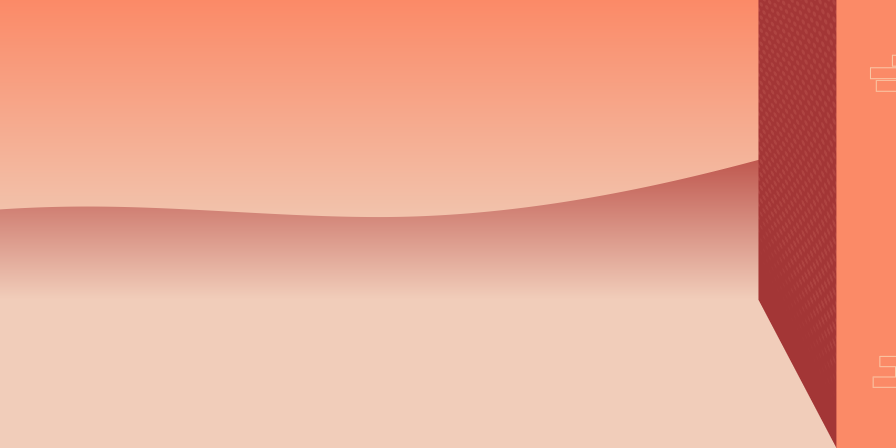
Write a Shadertoy shader that draws this background.

```glsl
const vec3 CORAL = vec3(0.985, 0.54, 0.405);
const vec3 SAND = vec3(0.945, 0.805, 0.73);
const vec3 WALL = vec3(0.64, 0.212, 0.212);

// Antialiased coverage of a signed distance (negative is inside)
float cover(float d) {
    return clamp(0.5 - d * iResolution.y, 0.0, 1.0);
}

float boxDistance(vec2 p, vec2 halfSize) {
    vec2 d = abs(p) - halfSize;
    return length(max(d, 0.0)) + min(max(d.x, d.y), 0.0);
}

// Low crest, shallow dip, then a long rise
float hillHeight(float x) {
    float left = max(0.195 - x, 0.0);
    float right = max(x - 0.846, 0.0);
    return 0.539 - 0.17 * left * left
         - 0.0235 * smoothstep(0.195, 0.846, x)
         + right * right * (0.216 - 0.045 * right);
}

// Slanted halftone, fading towards the floor
float halftone(vec2 p) {
    float x = p.x - 1.693;
    vec2 q = vec2(x, p.y + x * mix(1.9, 0.5, p.y)) / vec2(0.0125, 0.0145);
    q.x += 0.5 * mod(floor(q.y), 2.0);
    float fade = smoothstep(0.4, 0.6, p.y + 1.9 * x);
    float d = (length(fract(q) - 0.5) - mix(0.15, 0.3, fade)) * 0.0125;
    return cover(d) * fade;
}

// Two stacks of outlined bricks running off the right side
float brickLines(vec2 p) {
    vec3 upperLeft = vec3(1.992, 1.943, 1.956);
    vec3 lowerLeft = vec3(1.964, 1.999, 1.949);
    float lines = 0.0;
    for (int i = 0; i < 3; i++) {
        float row = float(i);
        vec2 upper = vec2(upperLeft[i] + 0.2, 0.8645 - 0.028 * row);
        vec2 lower = vec2(lowerLeft[i] + 0.2, 0.193 - 0.023 * row);
        float d = min(abs(boxDistance(p - upper, vec2(0.2, 0.0122))),
                      abs(boxDistance(p - lower, vec2(0.2, 0.0115))));
        lines = max(lines, cover(d - 0.0011));
    }
    return lines;
}

void mainImage(out vec4 fragColor, in vec2 fragCoord) {
    vec2 p = fragCoord / iResolution.y;

    // Sky
    vec3 color = mix(vec3(0.947, 0.765, 0.675), CORAL, smoothstep(0.0, 1.0, 0.5 + 0.5 * (p.y - 0.76) / 0.24) * 0.0 + clamp((p.y - 0.515) / 0.485, 0.0, 1.0));

    // Hill dissolving into the sand
    vec3 hill = mix(SAND, vec3(0.75, 0.345, 0.31), clamp((p.y - 0.331) / 0.312, 0.0, 1.0));
    color = mix(color, hill, cover(p.y - hillHeight(p.x)));

    // Receding side wall
    float floorEdge = (0.331 - 1.902 * (p.x - 1.693) - p.y) / 2.149;
    vec3 wall = mix(WALL, vec3(0.71, 0.3, 0.285), 0.6 * halftone(p));
    color = mix(color, wall, cover(max(1.693 - p.x, floorEdge)));

    // Front wall
    vec3 front = mix(CORAL, vec3(0.98, 0.83, 0.7), 0.85 * brickLines(p));
    color = mix(color, front, cover(1.867 - p.x));

    fragColor = vec4(color, 1.0);
}
```
